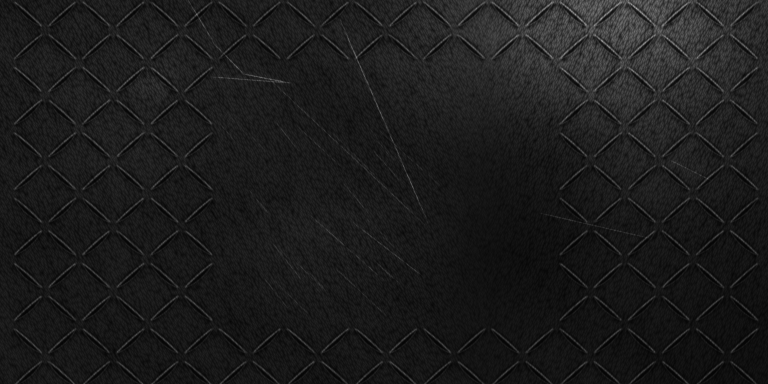
Give the GLSL for this background, as a Shadertoy shader.

```glsl
// Dark brushed steel plate framed by raised diamond-tread ridges.
// Soft gaussian lights shade the sheet, stretched cellular noise gives the
// grain, and distance functions draw the ridges and the worn scratches.

float hash(vec2 p) {
    return fract(sin(dot(p, vec2(127.1, 311.7))) * 43758.5);
}

// Cellular noise: distance to the nearest scattered point
float cellular(vec2 p) {
    vec2 cell = floor(p);
    float nearest = 2.0;
    for (int y = -1; y <= 1; y++)
    for (int x = -1; x <= 1; x++) {
        vec2 c = cell + vec2(x, y);
        vec2 site = c + vec2(hash(c), hash(c + 47.3));
        nearest = min(nearest, length(p - site));
    }
    return nearest;
}

// Soft elliptical light
float glow(vec2 p, vec2 center, vec2 size) {
    vec2 d = (p - center) / size;
    return exp(-dot(d, d));
}

// Hairline that fades toward its ends
float scratch(vec2 p, vec2 a, vec2 b) {
    vec2 ab = b - a;
    float t = clamp(dot(p - a, ab) / dot(ab, ab), 0.0, 1.0);
    float d = length(p - a - ab * t);
    float width = max(0.0016, 0.7 / iResolution.y);
    float ends = smoothstep(0.0, 0.12, t) * smoothstep(1.0, 0.85, t);
    return exp(-d * d / (width * width)) * (0.35 + 0.65 * ends);
}

// Brushed grain along a given direction, centred on zero
float brushed(vec2 p, vec2 dir) {
    vec2 q = vec2(dot(p, vec2(-dir.y, dir.x)), dot(p, dir));
    float fine = cellular(q * vec2(210.0, 75.0));
    float coarse = cellular(q * vec2(60.0, 13.0) + 20.0);
    return 1.15 - 1.75 * fine - 0.7 * coarse;
}

// One ridge in local coordinates: x = lit edge, y = body, z = shadow
vec3 ridge(vec2 q, float slope) {
    vec2 dir = normalize(vec2(0.089, 0.079 * slope));
    float u = dot(q, dir);
    float v = dot(q, vec2(-dir.y, dir.x));
    float taper = max(0.0, 1.0 - pow(u / 0.051, 2.0));
    float width = 0.0095 * taper;
    float soft = 1.0 / iResolution.y;
    float body = smoothstep(soft, -soft, abs(v) - width) * smoothstep(0.0, 0.2, taper);
    float edge = exp(-pow((v - 0.2 * width) / 0.0027, 2.0));
    float rim = exp(-pow((v + 1.0 * width) / 0.0022, 2.0));
    float shadow = exp(-pow((v + 0.003) / 0.0095, 2.0));
    float along = smoothstep(0.0, 0.3, taper);
    return vec3((edge + 0.3 * rim) * along, body, shadow * along);
}

void mainImage(out vec4 fragColor, in vec2 fragCoord) {
    vec2 p = fragCoord / iResolution.y;

    // Broad lighting of the sheet
    float light = 0.083
        + 0.190 * glow(p, vec2(1.64, 1.00), vec2(0.36, 0.25))
        + 0.055 * glow(p, vec2(1.30, 0.93), vec2(0.45, 0.26))
        + 0.036 * glow(p, vec2(0.32, 0.80), vec2(0.42, 0.32))
        + 0.045 * glow(p, vec2(0.40, 0.79), vec2(0.06, 0.05))
        + 0.030 * glow(p, vec2(1.75, 0.65), vec2(0.25, 0.25))
        + 0.018 * glow(p, vec2(0.90, 0.40), vec2(0.25, 0.20))
        - 0.026 * glow(p, vec2(1.32, 0.38), vec2(0.20, 0.32))
        - 0.015 * glow(p, vec2(0.85, 0.70), vec2(0.22, 0.16))
        - 0.030 * glow(p, vec2(2.00, 0.00), vec2(0.50, 0.40));

    // Grain leans one way on the left and the other on the right
    float leftGrain = brushed(p, normalize(vec2(0.55, -1.0)));
    float rightGrain = brushed(p, normalize(vec2(0.40, 1.0)));
    float grain = mix(leftGrain, rightGrain, smoothstep(1.1, 1.4, p.x));
    float smudge = sin(p.x * 9.0 + 2.0 * sin(p.y * 7.0)) * sin(p.y * 11.0 + p.x * 5.0);
    float shade = light * (1.0 + 0.50 * grain + 0.10 * smudge);

    // Tread grid: two rows at top and bottom, six columns at each side
    vec2 pitch = vec2(0.0888, 0.0851);
    vec2 grid = vec2(p.x - 0.073, 0.9635 - p.y) / pitch;
    vec2 id = floor(grid + 0.5);
    bool inside = id.x >= 0.0 && id.x <= 21.0 && id.y >= 0.0 && id.y <= 11.0;
    bool window = id.x > 5.0 && id.x < 16.0 && id.y > 1.0 && id.y < 10.0;
    if (inside && !window) {
        vec2 q = (grid - id) * pitch * vec2(1.0, -1.0);
        float slope = mod(id.x + id.y, 2.0) < 0.5 ? -1.0 : 1.0;
        vec3 r = ridge(q, slope);
        shade *= (1.0 - 0.65 * r.z) * (1.0 - 0.35 * r.y);
        shade += r.x * (0.15 + 0.95 * light) * (0.85 + 0.3 * grain);
    }

    // Long scratches and the hooked gouge
    float wear = 0.75 * scratch(p, vec2(0.885, 0.95), vec2(1.115, 0.42));
    wear += 0.35 * scratch(p, vec2(0.69, 0.805), vec2(1.107, 0.414));
    wear += 0.35 * scratch(p, vec2(0.807, 0.44), vec2(1.0, 0.27));
    wear += 0.45 * scratch(p, vec2(0.92, 0.42), vec2(1.107, 0.276));
    wear += 0.40 * scratch(p, vec2(1.406, 0.445), vec2(1.69, 0.38));
    wear += 0.40 * scratch(p, vec2(1.745, 0.583), vec2(1.85, 0.531));
    wear += 0.60 * scratch(p, vec2(0.49, 1.0), vec2(0.56, 0.883));
    wear += 0.80 * scratch(p, vec2(0.56, 0.883), vec2(0.635, 0.807));
    wear += 0.80 * scratch(p, vec2(0.635, 0.807), vec2(0.755, 0.784));
    wear += 0.55 * scratch(p, vec2(0.547, 0.80), vec2(0.755, 0.784));

    // Scattered faint scratches across the centre
    for (int i = 0; i < 36; i++) {
        float n = float(i);
        vec2 start = vec2(0.55 + 0.5 * hash(vec2(n, 1.0)), 0.22 + 0.5 * hash(vec2(n, 2.0)));
        vec2 run = vec2(0.6 + 0.3 * hash(vec2(n, 3.0)), -0.8) * (0.04 + 0.16 * hash(vec2(n, 4.0)));
        wear += 0.30 * hash(vec2(n, 5.0)) * scratch(p, start, start + run);
    }
    shade += 0.26 * wear * (0.8 + 0.5 * grain);

    fragColor = vec4(vec3(clamp(shade, 0.02, 1.0)), 1.0);
}
```
